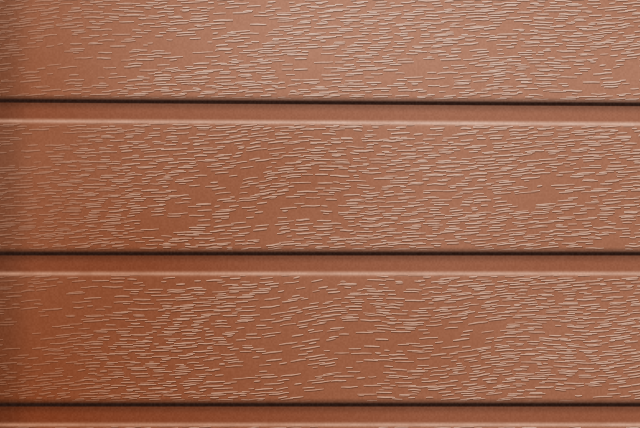
Give the GLSL for this texture, as a WebGL 1 fragment shader.

```glsl
precision highp float;
// Embossed brown siding: horizontal boards split by dark grooves, each with
// a recessed strip and a bright lip. Jittered cells hold short raised grain
// dashes, thinned by sheared noise and lit by a soft glare from the upper right.
uniform vec2 u_resolution;

float hash(vec2 p) {
  p = fract(p * vec2(0.1237, 0.3179));
  p += dot(p, p.yx + 19.19);
  return fract((p.x + p.y) * p.x * 43.7);
}

float noise(vec2 p) {
  vec2 i = floor(p), f = fract(p);
  f = f * f * (3.0 - 2.0 * f);
  return mix(mix(hash(i), hash(i + vec2(1.0, 0.0)), f.x),
             mix(hash(i + vec2(0.0, 1.0)), hash(i + vec2(1.0, 1.0)), f.x), f.y);
}

// Chance of a dash: long patches crossed by slanting bare streaks
float grainDensity(vec2 p) {
  float patches = noise(vec2(p.x * 4.0 + p.y * 4.0, p.y * 13.0) + 7.0);
  float streaks = noise(vec2(p.x * 9.0 + p.y * 13.0, p.y * 5.0) + 31.0);
  return 0.28 + 0.67 * smoothstep(0.22, 0.55, 0.5 * patches + 0.5 * streaks);
}

// Coverage of one layer of dashes, one dash at most per cell
float dashes(vec2 p, float layer, float px) {
  vec2 cell = vec2(0.05, 0.0105);
  vec2 q = p;
  q.y += 0.016 * noise(p * vec2(5.0, 4.0)) + 0.0022 * noise(p * vec2(60.0, 25.0));
  q += layer * vec2(0.023, 0.0052);
  float row = floor(q.y / cell.y);
  q.x += cell.x * hash(vec2(row, 3.0 + layer));
  vec2 id = vec2(floor(q.x / cell.x), row);
  vec2 seed = id + layer * 57.0;
  vec2 center = (id + 0.5) * cell;
  float halfLength = cell.x * mix(0.1, 0.47, hash(seed + 11.0));
  vec2 d = q - center;
  d.x -= (cell.x * 0.5 - halfLength) * (2.0 * hash(seed + 23.0) - 1.0);
  d.y -= 0.0045 * (hash(seed + 37.0) - 0.5) - 0.05 * d.x;
  float along = clamp(d.x / halfLength, -1.0, 1.0);
  float thickness = mix(0.0008, 0.0016, hash(seed + 41.0)) * (1.0 - 0.4 * along * along);
  float dist = length(vec2(max(abs(d.x) - halfLength, 0.0), d.y));
  float present = step(hash(seed + 53.0), grainDensity(center));
  return present * (1.0 - smoothstep(thickness - 0.5 * px, thickness + 0.7 * px, dist));
}

float grain(vec2 p, float px) {
  return max(dashes(p, 0.0, px), 0.85 * dashes(p, 1.0, px));
}

void main() {
  vec2 uv = gl_FragCoord.xy / u_resolution.y;
  float across = gl_FragCoord.x / u_resolution.x;
  float px = 1.0 / u_resolution.y;
  float period = 0.353;

  // Distance below the nearest groove above, with a slight tilt near the top
  float down = 1.0 - uv.y;
  down -= 0.024 * (across - 0.5) * max(0.6 - down, 0.0);
  float boardPos = (down - 0.24) / period;
  float board = floor(boardPos);
  float below = fract(boardPos) * period;
  float above = period - below;

  // Base paint, from saturated brown at left to pale glare at upper right
  float glare = 0.02 + 0.42 * smoothstep(0.0, 0.85, across) + 0.36 * uv.y;
  vec2 toGlow = (uv - vec2(0.62, 0.94)) * vec2(2.0, 4.0);
  glare += 0.28 * exp(-dot(toGlow, toGlow));
  glare += 0.16 * (noise(uv * vec2(3.0, 5.0)) - 0.5);
  glare = clamp(glare, 0.0, 1.1);
  vec3 paint = mix(vec3(0.53, 0.27, 0.15), vec3(0.72, 0.53, 0.44), glare);
  paint *= 0.84 + 0.16 * smoothstep(0.0, 0.06, across);

  // Raised grain: pale dashes with a thin shadow under each
  float face = smoothstep(0.047, 0.053, below) * smoothstep(0.006, 0.014, above);
  vec2 p = vec2(uv.x, below) + vec2(4.3, 2.7) * (board + 3.0);
  float light = grain(p, px);
  float shade = grain(p - vec2(0.0006, 0.0026), px);
  float wear = face * mix(0.4, 1.0, smoothstep(0.0, 0.3, across));
  vec3 color = paint * (1.0 - 0.24 * wear * shade);
  vec3 crest = mix(vec3(0.76, 0.58, 0.48), vec3(0.86, 0.77, 0.72), glare);
  color = mix(color, crest, 0.88 * wear * light);

  // Recessed strip under the groove
  float strip = 1.0 - smoothstep(0.038, 0.042, below);
  vec3 stripColor = paint * vec3(0.96, 0.9, 0.87) * mix(0.78, 0.98, smoothstep(0.004, 0.024, below));
  color = mix(color, stripColor, strip);

  // Bright lip where the face begins, slightly uneven along its length
  float lip = exp(-pow((below - 0.0465) / 0.0048, 2.0));
  lip *= 0.75 + 0.25 * noise(vec2(uv.x * 30.0, board * 9.0 + 50.0));
  color = mix(color, mix(vec3(0.74, 0.53, 0.42), vec3(0.88, 0.78, 0.73), glare), 0.95 * lip);

  // Rounded lower edge and dark groove, soft above and crisp below
  color *= 1.0 - 0.38 * (1.0 - smoothstep(0.002, 0.018, above));
  float upper = 1.0 - smoothstep(0.001, 0.0075, above);
  float lower = 1.0 - smoothstep(0.0028 - 0.5 * px, 0.0048 + 0.5 * px, below);
  color = mix(color, vec3(0.15, 0.085, 0.065), 0.93 * max(upper, lower));

  // Fine speckle of the paint
  color += 0.035 * (noise(uv * 260.0) - 0.5);
  gl_FragColor = vec4(clamp(color, 0.0, 1.0), 1.0);
}
```
